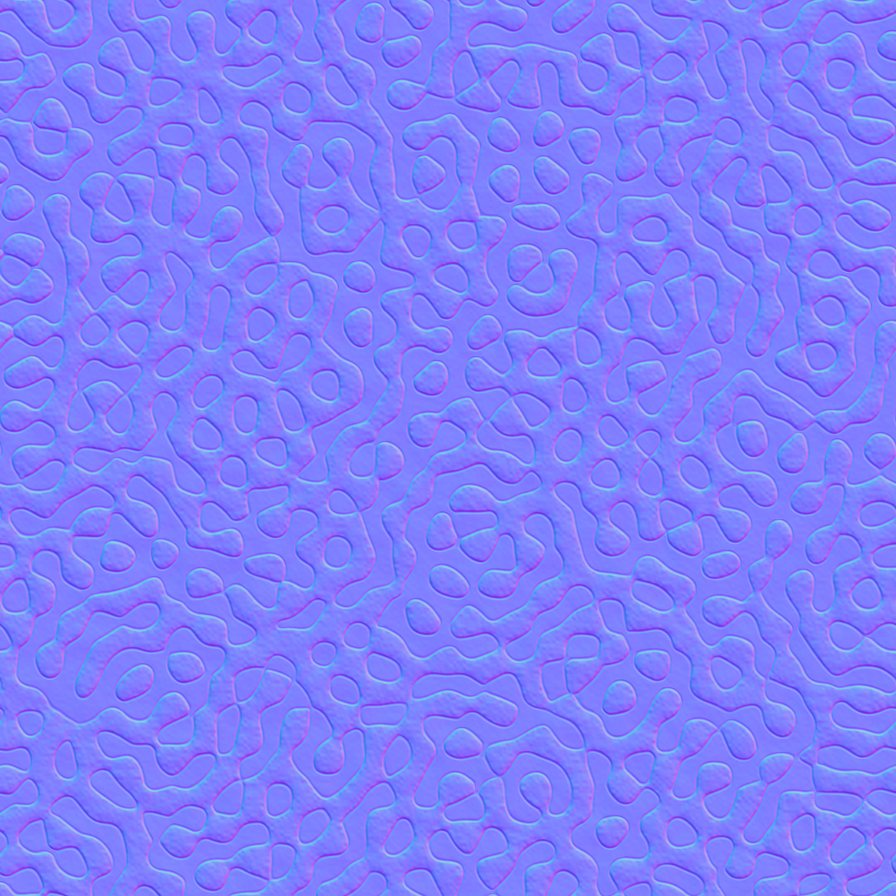
Write a three.js fragment shader that draws this texture map.

```glsl
// Tangent-space normal map of a labyrinth relief: worm-like strips and islands.
// Plane waves of one length are summed and narrow necks opened; the zero level is the outline.
// Tilt is added from soft shoulders, a thin paired lip and fine grain on the raised side.

#define WAVES 40
#define FREQUENCY 22.0       // waves across the canvas
#define NECK_OPENING 0.95    // pushes saddles away from the outline level
#define SHOULDER_TILT 0.2    // soft slope inside the outline
#define SHOULDER_WIDTH 0.009
#define LIP_TILT 0.62        // thin bevel on the outline
#define LIP_WIDTH 0.0012
#define ROUGH_GRAIN 0.15
#define SMOOTH_GRAIN 0.045
#define GRAIN_SCALE 270.0
#define SWELL_TILT 0.06      // gentle undulation everywhere
#define SIDE_SCALE 0.75      // sideways tilt relative to upright tilt

varying vec2 vUv;

const float TAU = 6.2831853;

float hash(vec2 p) {
  vec3 q = fract(vec3(p.xyx) * 0.1031);
  q += dot(q, q.yzx + 33.33);
  return fract((q.x + q.y) * q.z);
}

float valueNoise(vec2 p) {
  vec2 cell = floor(p);
  vec2 w = fract(p);
  w = w * w * (3.0 - 2.0 * w);
  float low = mix(hash(cell), hash(cell + vec2(1.0, 0.0)), w.x);
  float high = mix(hash(cell + vec2(0.0, 1.0)), hash(cell + 1.0), w.x);
  return mix(low, high, w.y);
}

// Slope of value noise, per noise cell
vec2 noiseSlope(vec2 p) {
  vec2 e = vec2(0.3, 0.0);
  return vec2(valueNoise(p + e.xy) - valueNoise(p - e.xy),
              valueNoise(p + e.yx) - valueNoise(p - e.yx)) / (2.0 * e.x);
}

float bell(float x) {
  return exp(-x * x);
}

// Wave sum of unit variance, with necks either joined or cut
float labyrinth(vec2 p) {
  vec3 sum = vec3(0.0);   // value and gradient per radian
  for (int i = 0; i < WAVES; i++) {
    float n = float(i);
    float angle = 0.5 * TAU * (n + hash(vec2(n, 7.0))) / float(WAVES);
    vec2 k = floor(FREQUENCY * vec2(cos(angle), sin(angle)) + 0.5);
    float phase = TAU * (dot(k, p) + hash(vec2(n, 31.0)));
    sum += vec3(cos(phase), -sin(phase) * k / FREQUENCY);
  }
  sum *= sqrt(2.0 / float(WAVES));

  // Saddles are where value and gradient both vanish
  float saddle = bell(length(sum.yz) / 0.7) * bell(sum.x / 0.45);
  float join = clamp(7.0 * (valueNoise(p * FREQUENCY * 0.6) - 0.5), -1.0, 1.0);
  return sum.x + NECK_OPENING * join * saddle;
}

void main() {
  // Gradient per radian of the wave by central differences
  vec2 e = vec2(0.0005, 0.0);
  float value = labyrinth(vUv);
  vec2 gradient = vec2(labyrinth(vUv + e.xy) - labyrinth(vUv - e.xy),
                       labyrinth(vUv + e.yx) - labyrinth(vUv - e.yx));
  gradient /= 2.0 * e.x * TAU * FREQUENCY;
  float steepness = length(gradient) + 0.02;
  vec2 outward = -gradient / steepness;

  // Signed distance to the outline, positive on the raised side
  float dist = value / (TAU * FREQUENCY * steepness);
  float raised = smoothstep(-0.001, 0.001, dist);

  // Soft shoulders, fading towards the strip centre
  float fade = 1.25 * steepness / (steepness + 0.3);
  float shoulder = raised * exp(-max(dist, 0.0) / SHOULDER_WIDTH);
  vec2 tilt = outward * fade * SHOULDER_TILT * shoulder;

  // Lip: a sharp bevel with a weaker counter slope just outside
  float lip = bell(dist / LIP_WIDTH) - 0.55 * bell((dist + 2.1 * LIP_WIDTH) / LIP_WIDTH);
  tilt += outward * fade * LIP_TILT * lip;

  // Fine stipple on the raised side, faint elsewhere
  vec2 grain = noiseSlope(vUv * GRAIN_SCALE) + 0.6 * noiseSlope(vUv * GRAIN_SCALE * 0.47 + 17.0);
  tilt -= grain * mix(SMOOTH_GRAIN, ROUGH_GRAIN * (0.6 + 0.7 * shoulder), raised);
  tilt -= SWELL_TILT * noiseSlope(vUv * 42.0 + 5.0);

  tilt.x *= SIDE_SCALE;
  vec3 normal = normalize(vec3(tilt, 1.0));
  gl_FragColor = vec4(normal * 0.5 + 0.5, 1.0);
}
```
